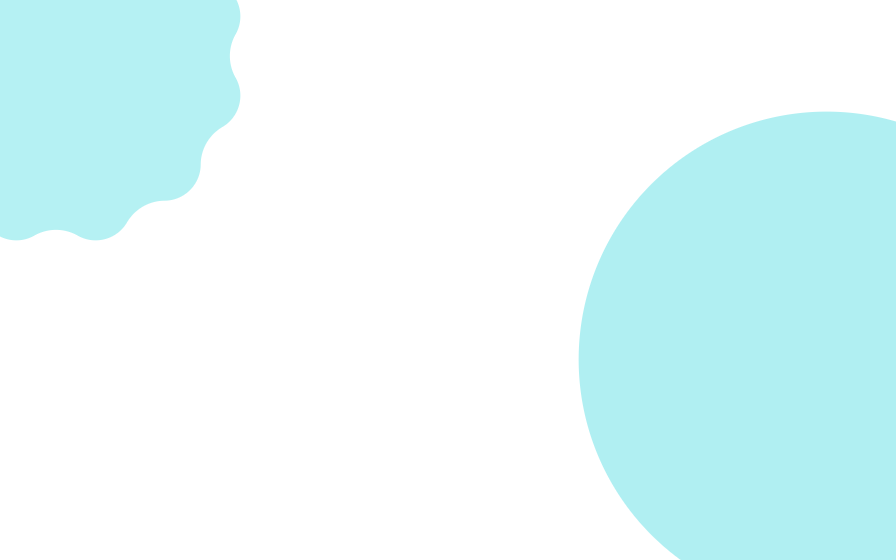
Reproduce this background procedurally as a Shadertoy shader.

```glsl
// Pale aqua scalloped badge and large disc, cropped by the edges of a white canvas.
#define PAPER        vec3(1.0)
#define BADGE_COLOR  vec3(0.708, 0.945, 0.951)
#define DISC_COLOR   vec3(0.690, 0.938, 0.949)
#define DISC_CENTER  vec2(1.476, 0.358)
#define DISC_RADIUS  0.4427
#define BADGE_CENTER vec2(0.1, 0.9)
#define LOBES        12.0
#define LOBE_ORBIT   0.2737
#define LOBE_RADIUS  0.0648
#define VALLEY_REACH 0.3104

const float PI = 3.14159;

// Signed distance to a ring of round lobes joined by tangent concave arcs
float scallopDistance(vec2 p) {
    // Fold into one half sector, with the lobe axis along x
    float sector = 2.0 * PI / LOBES;
    float angle = abs(mod(atan(p.y, p.x), sector) - 0.5 * sector);
    p = length(p) * vec2(cos(angle), sin(angle));

    // Radius of the valley arc that touches the lobe tangentially
    vec2 valleyAxis = vec2(cos(0.5 * sector), sin(0.5 * sector));
    vec2 lobe = vec2(LOBE_ORBIT, 0.0);
    vec2 gap = VALLEY_REACH * valleyAxis - lobe;
    float valleyRadius = (dot(gap, gap) - LOBE_RADIUS * LOBE_RADIUS)
                       / (2.0 * (LOBE_RADIUS - dot(gap, valleyAxis)));
    vec2 valley = (VALLEY_REACH + valleyRadius) * valleyAxis;

    // The line between both arc centers separates lobe from valley
    vec2 link = valley - lobe;
    vec2 offset = p - lobe;
    bool onLobe = link.x * offset.y - link.y * offset.x < 0.0;
    return onLobe ? length(offset) - LOBE_RADIUS
                  : valleyRadius - length(p - valley);
}

// Antialiased coverage of a signed distance
float coverage(float d, float pixel) {
    return clamp(0.5 - d / pixel, 0.0, 1.0);
}

void mainImage(out vec4 fragColor, in vec2 fragCoord) {
    vec2 p = fragCoord / iResolution.y;
    float pixel = 1.0 / iResolution.y;

    float badge = scallopDistance(p - BADGE_CENTER);
    float disc = length(p - DISC_CENTER) - DISC_RADIUS;

    vec3 color = mix(PAPER, BADGE_COLOR, coverage(badge, pixel));
    color = mix(color, DISC_COLOR, coverage(disc, pixel));
    fragColor = vec4(color, 1.0);
}
```
